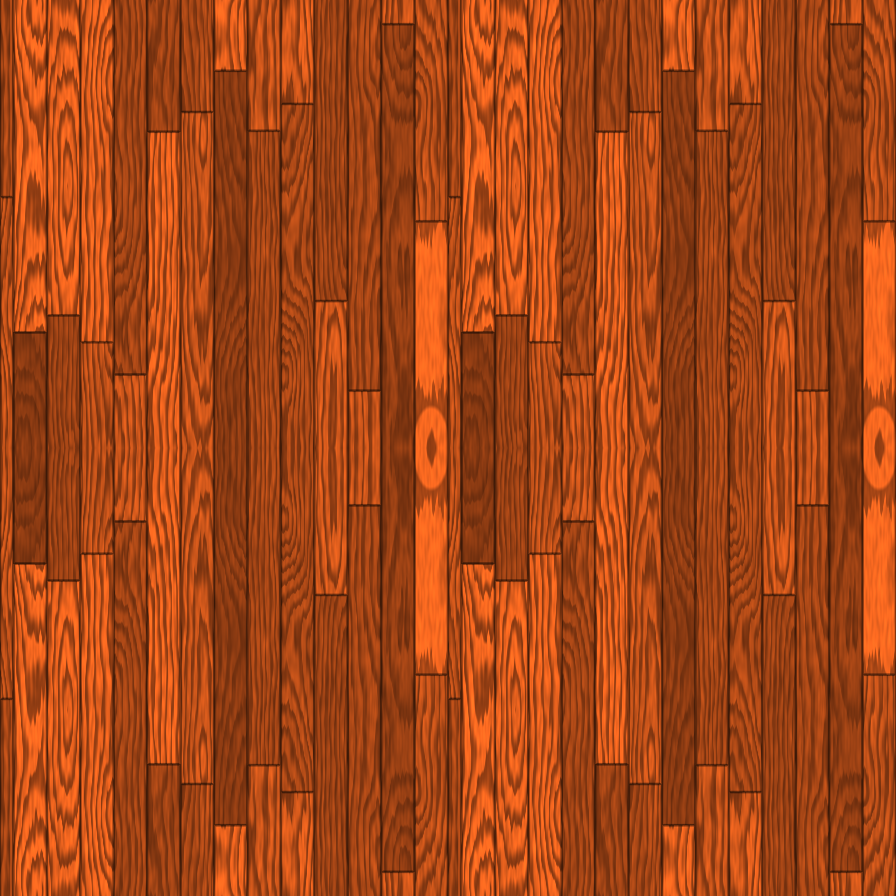
Give the GLSL for this texture, as a three.js fragment shader.

```glsl
// Strip wood floor: two identical sets of upright boards, mirrored about mid height.
// Each board has its own tone, and grain cut from distorted tree rings. Folding x by
// whole sets and y by mirroring keeps every noise field seamless at the canvas edges.

varying vec2 vUv;

const float SETS = 2.0;              // repeats across the canvas
const float BOARDS = 13.0;           // full boards in a set
const float SLIVER = 0.03;           // narrow first board, share of a set
const float SEAM_WIDTH = 0.0011;     // half width of the gaps
const float SEAM_SOFT = 0.0012;
const float SEAM_DARK = 0.5;
const float RING_STRETCH = 0.13;     // how slowly rings change along a board
const float RING_DEPTH = 2.0;
const float GRAIN_TONE = 0.33;       // darkest grain, before the board's own tone
const float PORE_DEPTH = 0.13;
const float KNOT_STRIP = 13.0;       // strip with the pale knotted board
const vec2 KNOT_SIZE = vec2(0.52, 1.2);
const vec3 WOOD_COLOR = vec3(1.0, 0.42, 0.13);

// Per strip: joint distance from mid height, inner tone, outer tone
const vec3 STRIPS[14] = vec3[14](
  vec3(0.280, 0.82, 0.72), vec3(0.129, 0.56, 0.98),
  vec3(0.148, 0.66, 0.95), vec3(0.118, 0.80, 0.95),
  vec3(0.082, 0.86, 0.68), vec3(0.353, 0.95, 0.66),
  vec3(0.375, 0.82, 0.72), vec3(0.421, 0.58, 0.95),
  vec3(0.354, 0.70, 0.82), vec3(0.384, 0.72, 0.88),
  vec3(0.164, 0.85, 0.66), vec3(0.064, 0.85, 0.70),
  vec3(0.473, 0.62, 0.82), vec3(0.253, 1.00, 0.78));

vec2 hash2(vec2 p) {
  vec3 q = fract(p.xyx * vec3(0.1031, 0.1030, 0.0973));
  q += dot(q, q.yzx + 33.33);
  return fract((q.xx + q.yz) * q.zy);
}

float corner(vec2 cell, vec2 offset) {
  return dot(hash2(cell) * 2.0 - 1.0, offset);
}

float gradientNoise(vec2 p) {
  vec2 i = floor(p), f = fract(p);
  vec2 s = f * f * f * (f * (f * 6.0 - 15.0) + 10.0);
  vec2 e = vec2(1.0, 0.0);
  float low = mix(corner(i, f), corner(i + e.xy, f - e.xy), s.x);
  float high = mix(corner(i + e.yx, f - e.yx), corner(i + e.xx, f - e.xx), s.x);
  return mix(low, high, s.y);
}

// Dark late wood of the rings; p is in board widths
float ringGrain(vec2 p, vec2 seed, vec2 rnd, float feather) {
  float axis = mix(-0.3, 1.3, rnd.x);
  float density = mix(4.5, 7.5, rnd.y);
  float depth = RING_DEPTH * gradientNoise(vec2(p.y * RING_STRETCH, 0.5) + seed);
  float radius = length(vec2(p.x - axis, depth));
  radius += 0.12 * gradientNoise(p * vec2(2.0, 0.5) + seed + 7.0);
  float phase = fract(radius * density + 0.45 * feather);
  return smoothstep(0.3, 0.75, phase) * (1.0 - smoothstep(0.84, 1.0, phase));
}

// Eye at mid height and ragged dark ends of the pale board
float knotGrain(vec2 p, float end, float feather, float blotch) {
  float eye = length(vec2(p.x - 0.5, p.y) / KNOT_SIZE);
  float rim = 1.65 + 0.8 * feather + 0.6 * blotch;
  float halo = smoothstep(0.95, 1.1, eye) * (1.0 - smoothstep(rim - 0.15, rim + 0.15, p.y));
  float core = 1.0 - smoothstep(0.2, 0.42, eye + 0.3 * feather);
  float tuft = smoothstep(end - 0.6, end - 0.3, p.y + feather + blotch);
  return max(max(0.85 * halo, core), max(0.8 * tuft, 0.5 * smoothstep(0.12, 0.45, blotch)));
}

void main() {
  // Fold into one set and the mirrored half
  float across = fract(vUv.x * SETS);
  float along = abs(vUv.y - 0.5);
  float setWidth = (1.0 - SLIVER) / BOARDS;
  float boardWidth = setWidth / SETS;
  float place = (across - SLIVER) / setWidth;
  float strip = clamp(floor(place) + 1.0, 0.0, BOARDS);
  vec3 board = STRIPS[int(strip)];

  // Identify the board
  float outer = step(board.x, along);
  float tone = mix(board.y, board.z, outer);
  vec2 p = vec2(fract(place), along / boardWidth);
  vec2 seed = vec2(strip * 19.0 + 3.0, outer * 41.0 + strip * 5.0);
  vec2 rnd = hash2(seed + 11.0);

  // Grain, pores and gentle shading
  float feather = gradientNoise(p * vec2(11.0, 0.8) + seed);
  float blotch = gradientNoise(p * vec2(1.8, 0.45) + seed + 23.0);
  float pores = gradientNoise(p * vec2(13.0, 1.8) + seed + 31.0);
  float grain = ringGrain(p, seed, rnd, feather);
  if (strip == KNOT_STRIP && outer < 0.5)
    grain = knotGrain(p, board.x / boardWidth, feather, blotch);
  tone *= 1.0 + 0.14 * blotch;
  tone = mix(tone, GRAIN_TONE + 0.2 * tone, 0.92 * grain);
  tone *= 1.0 + PORE_DEPTH * 2.0 * pores;

  // Gaps between strips and at the joints
  float side = min(p.x, 1.0 - p.x) * boardWidth;
  side = min(side, min(across, 1.0 - across) / SETS);
  float gap = min(side, abs(along - board.x));
  float seam = 1.0 - smoothstep(SEAM_WIDTH - SEAM_SOFT * 0.5, SEAM_WIDTH + SEAM_SOFT, gap);
  tone *= 1.0 - SEAM_DARK * seam;

  gl_FragColor = vec4(WOOD_COLOR * tone, 1.0);
}
```
